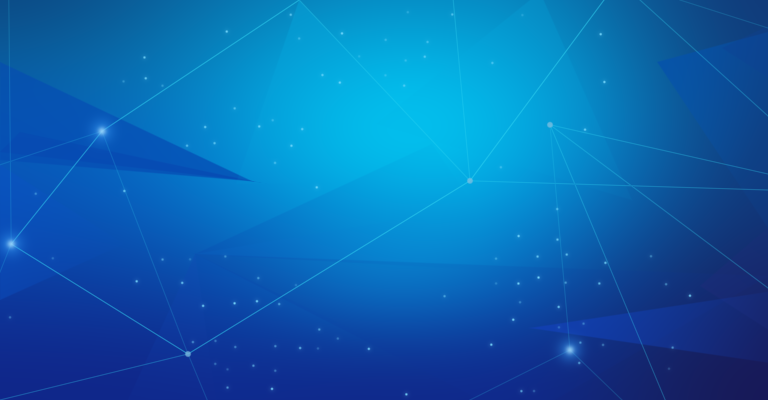
Reproduce this background procedurally as a Shadertoy shader.

```glsl
// Blue polygonal backdrop: a cyan glow, translucent facets, a linked node web and scattered sparks.

const float ASPECT = 1.92;
const vec3 LINK_COLOR = vec3(0.20, 0.84, 0.95);
const vec3 SPARK_COLOR = vec3(0.48, 0.86, 1.00);

// Hub positions, in canvas heights
const vec2 HUB_A = vec2(0.255, 0.672);
const vec2 HUB_B = vec2(0.028, 0.390);
const vec2 HUB_C = vec2(0.470, 0.115);
const vec2 HUB_D = vec2(1.175, 0.548);
const vec2 HUB_E = vec2(1.375, 0.688);
const vec2 HUB_F = vec2(1.425, 0.125);
const vec2 HUB_TOP = vec2(0.748, 1.0);

vec2 hash2(vec2 p) {
    vec3 q = fract(p.xyx * vec3(0.1031, 0.1030, 0.0973));
    q += dot(q, q.yzx + 33.33);
    return fract((q.xx + q.yz) * q.zy);
}

float glow(vec2 p, vec2 center, vec2 radius) {
    vec2 d = (p - center) / radius;
    return exp(-dot(d, d));
}

float segment(vec2 p, vec2 a, vec2 b, float px) {
    vec2 ab = b - a;
    float t = clamp(dot(p - a, ab) / dot(ab, ab), 0.0, 1.0);
    return 1.0 - smoothstep(0.0, 0.0005 + px, length(p - a - ab * t));
}

float side(vec2 p, vec2 a, vec2 b) {
    vec2 e = normalize(b - a), d = p - a;
    return e.x * d.y - e.y * d.x;
}

// Triangle tint whose opacity runs from the apex (fade.x) to the base (fade.y)
vec3 facet(vec3 color, vec2 p, vec2 apex, vec2 b, vec2 c, vec3 tint, vec2 fade, float px) {
    float s = sign(side(c, apex, b));
    float d = min(s * side(p, apex, b), min(s * side(p, b, c), s * side(p, c, apex)));
    vec2 axis = 0.5 * (b + c) - apex;
    float t = clamp(dot(p - apex, axis) / dot(axis, axis), 0.0, 1.0);
    return mix(color, tint, smoothstep(-px, px, d) * mix(fade.x, fade.y, t));
}

vec3 backdrop(vec2 p) {
    vec3 color = mix(vec3(0.06, 0.15, 0.54), vec3(0.03, 0.32, 0.72), smoothstep(0.0, 0.62, p.y));
    color = mix(color, vec3(0.03, 0.41, 0.66), smoothstep(0.5, 1.0, p.y));
    color = mix(color, vec3(0.07, 0.18, 0.43), 0.85 * smoothstep(1.2, 1.9, p.x));
    color = mix(color, vec3(0.05, 0.26, 0.49), 0.85 * glow(p, vec2(0.0, 1.06), vec2(0.55, 0.22)));
    color = mix(color, vec3(0.10, 0.07, 0.31), 0.75 * glow(p, vec2(1.95, 0.0), vec2(0.40, 0.38)));
    color = mix(color, vec3(0.04, 0.49, 0.82), 0.6 * glow(p, vec2(1.0, 0.34), vec2(0.32, 0.16)));
    return mix(color, vec3(0.01, 0.75, 0.93), glow(p, vec2(1.02, 0.69), vec2(0.56, 0.35)));
}

vec3 facets(vec3 color, vec2 p, float px) {
    vec3 deep = vec3(0.03, 0.25, 0.68), sky = vec3(0.02, 0.67, 0.88), navy = vec3(0.05, 0.19, 0.60);
    vec2 fan = vec2(0.488, 0.365);
    // Left wedges
    color = facet(color, p, vec2(0.63, 0.547), vec2(0.0, 0.845), vec2(0.0, 0.60), vec3(0.02, 0.29, 0.70), vec2(0.75, 0.6), px);
    color = facet(color, p, vec2(0.63, 0.547), vec2(0.05, 0.67), vec2(0.0, 0.62), deep, vec2(0.5, 0.3), px);
    color = facet(color, p, vec2(0.31, 0.39), vec2(0.0, 0.588), vec2(0.0, 0.25), vec3(0.04, 0.32, 0.77), vec2(0.05, 0.45), px);
    // Fan below the glow
    color = facet(color, p, fan, vec2(1.08, 0.64), vec2(1.3, 0.32), deep, vec2(0.22, 0.0), px);
    color = facet(color, p, fan, vec2(1.05, 0.46), vec2(1.2, 0.33), vec3(0.05, 0.45, 0.82), vec2(0.14, 0.0), px);
    color = facet(color, p, fan, vec2(1.92, 0.31), vec2(1.3, -0.05), navy, vec2(0.16, 0.1), px);
    color = facet(color, p, fan, vec2(1.25, 0.0), vec2(0.54, 0.0), deep, vec2(0.25, 0.0), px);
    color = facet(color, p, fan, vec2(0.54, 0.0), vec2(0.32, 0.0), vec3(0.06, 0.27, 0.70), vec2(0.35, 0.08), px);
    // Upper shards
    color = facet(color, p, HUB_TOP, vec2(0.59, 0.54), vec2(1.175, 0.548), sky, vec2(0.4, 0.0), px);
    color = facet(color, p, vec2(1.35, 1.02), vec2(0.94, 0.69), vec2(1.58, 0.5), sky, vec2(0.24, 0.06), px);
    // Right shards
    color = facet(color, p, vec2(1.643, 0.845), vec2(1.92, 0.92), vec2(1.92, 0.43), vec3(0.02, 0.32, 0.67), vec2(0.85, 0.12), px);
    color = facet(color, p, vec2(1.805, 0.88), vec2(1.93, 0.94), vec2(1.93, 0.80), vec3(0.05, 0.25, 0.58), vec2(0.4, 0.3), px);
    color = facet(color, p, vec2(1.75, 0.285), vec2(1.93, 0.44), vec2(1.93, 0.17), vec3(0.12, 0.17, 0.48), vec2(0.45, 0.2), px);
    return facet(color, p, vec2(1.325, 0.18), vec2(1.93, 0.272), vec2(1.93, 0.092), vec3(0.07, 0.25, 0.71), vec2(0.85, 0.1), px);
}

float web(vec2 p, float px) {
    vec4 bright[5] = vec4[](vec4(HUB_A, HUB_TOP), vec4(HUB_D, HUB_C), vec4(HUB_B, HUB_C),
        vec4(HUB_A, HUB_B), vec4(HUB_D, 1.51, 1.0));
    vec4 medium[8] = vec4[](vec4(HUB_TOP, HUB_D), vec4(HUB_D, 1.133, 1.0), vec4(HUB_D, 1.92, 0.525),
        vec4(HUB_E, 1.92, 0.565), vec4(HUB_E, 1.92, 0.28), vec4(HUB_E, 1.663, 0.0),
        vec4(1.6, 1.0, 1.92, 0.71), vec4(HUB_C, 0.0, 0.0));
    vec4 faint[9] = vec4[](vec4(HUB_E, HUB_F), vec4(HUB_F, 1.555, 0.0), vec4(HUB_F, 1.175, 0.0),
        vec4(HUB_A, 0.0, 0.588), vec4(HUB_A, HUB_C), vec4(HUB_C, 0.518, 0.0),
        vec4(HUB_B, 0.022, 1.0), vec4(HUB_B, 0.0, 0.32), vec4(1.7, 1.0, 1.92, 0.93));
    float light = 0.0;
    for (int i = 0; i < 5; i++) light = max(light, 0.46 * segment(p, bright[i].xy, bright[i].zw, px));
    for (int i = 0; i < 8; i++) light = max(light, 0.27 * segment(p, medium[i].xy, medium[i].zw, px));
    for (int i = 0; i < 9; i++) light = max(light, 0.16 * segment(p, faint[i].xy, faint[i].zw, px));
    return light;
}

// Share of cells holding a spark: loose swarms over a sparse field
float swarm(vec2 p) {
    float swarms = glow(p, vec2(1.0, 0.88), vec2(0.25, 0.13)) + glow(p, vec2(0.55, 0.7), vec2(0.16, 0.14))
        + glow(p, vec2(0.65, 0.13), vec2(0.2, 0.16)) + glow(p, vec2(1.4, 0.22), vec2(0.25, 0.2));
    return 0.5 * swarms + 0.06 * (1.0 - glow(p, vec2(0.95, 0.45), vec2(0.4, 0.25)));
}

float sparks(vec2 p, float cell, float radius, float px) {
    vec2 id = floor(p / cell), pick = hash2(id + 17.0);
    vec2 center = (id + 0.2 + 0.6 * hash2(id + 3.0)) * cell;
    float d = length(p - center);
    float shape = 1.0 - smoothstep(0.0, radius + px, d);
    float halo = 0.12 * glow(p, center, vec2(0.008));
    return step(pick.x, swarm(center)) * (0.25 + 0.75 * pick.y) * (shape + halo);
}

void mainImage(out vec4 fragColor, in vec2 fragCoord) {
    vec2 p = fragCoord / iResolution.xy * vec2(ASPECT, 1.0);
    float px = 1.0 / iResolution.y;
    vec3 color = facets(backdrop(p), p, px);
    color = mix(color, LINK_COLOR, web(p, px));
    color = mix(color, SPARK_COLOR, 0.85 * sparks(p, 0.055, 0.0027, px));
    // Flat discs, then glowing hubs
    vec2 discs[3] = vec2[](HUB_C, HUB_D, HUB_E), stars[3] = vec2[](HUB_A, HUB_B, HUB_F);
    for (int i = 0; i < 3; i++) {
        color = mix(color, vec3(0.50, 0.75, 0.88), 0.75 * (1.0 - smoothstep(-px, px, length(p - discs[i]) - 0.007)));
        color = mix(color, vec3(0.20, 0.60, 0.96), 0.55 * glow(p, stars[i], vec2(0.028)));
        color = mix(color, vec3(0.70, 0.90, 1.0), 0.7 * glow(p, stars[i], vec2(0.010)));
    }
    fragColor = vec4(clamp(color, 0.0, 1.0), 1.0);
}
```
